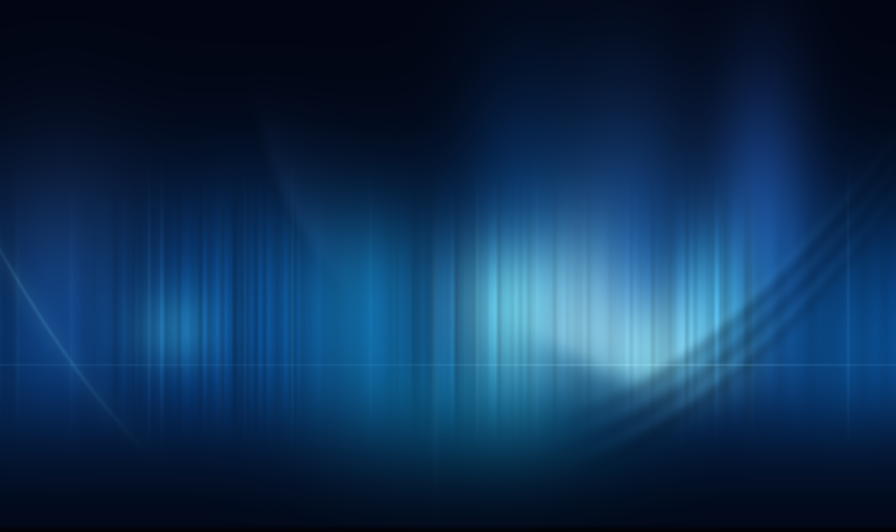
Write a Shadertoy shader that draws this background.

```glsl
// Blue aurora curtains with vertical streaks above a dim horizon, crossed by soft arcs.

#define HORIZON 0.314
#define STREAK_GAIN 0.20
#define FINE_GAIN 0.36
#define ARC_SHADE 0.42
#define BAND_SHADE 0.13
#define LINE_GAIN 0.20

const vec3 NIGHT = vec3(0.006, 0.022, 0.075);
const vec3 HAZE = vec3(0.014, 0.165, 0.33);
const vec3 ICE = vec3(0.45, 0.80, 0.95);
const vec3 SHADOW_TINT = vec3(1.0, 0.62, 0.42);

float hash(float n) {
    return fract(sin(n * 127.1) * 4375.85);
}

float noise(float x) {
    float i = floor(x), f = fract(x);
    return mix(hash(i), hash(i + 1.0), f * f * (3.0 - 2.0 * f));
}

float bell(float x) {
    return exp(-x * x);
}

// Soft light with separate upward and downward reach
float plume(vec2 p, vec2 center, float width, float up, float down) {
    vec2 d = p - center;
    return bell(d.x / width) * bell(d.y / (d.y > 0.0 ? up : down));
}

vec3 screen(vec3 base, vec3 light) {
    return base + (1.0 - base) * light;
}

vec3 curtains(vec2 p) {
    vec3 c = NIGHT + HAZE * bell((p.y - 0.36) / (p.y > 0.36 ? 0.27 : 0.215));
    // Broad blue veils
    c = screen(c, vec3(0.05, 0.08, 0.14) * plume(p, vec2(0.07, 0.52), 0.09, 0.23, 0.24));
    c = screen(c, vec3(0.02, 0.10, 0.19) * plume(p, vec2(0.27, 0.45), 0.10, 0.20, 0.20));
    c = screen(c, vec3(0.04, 0.24, 0.32) * plume(p, vec2(0.41, 0.43), 0.085, 0.17, 0.22));
    c = screen(c, vec3(0.02, 0.15, 0.30) * plume(p, vec2(0.58, 0.50), 0.07, 0.33, 0.15));
    c = screen(c, vec3(0.07, 0.20, 0.38) * plume(p, vec2(0.70, 0.50), 0.08, 0.33, 0.18));
    c = screen(c, vec3(0.08, 0.20, 0.42) * plume(p, vec2(0.85, 0.58), 0.055, 0.28, 0.22));
    c = screen(c, vec3(0.02, 0.14, 0.26) * plume(p, vec2(0.95, 0.34), 0.10, 0.24, 0.13));
    // Cyan and white cores
    c = screen(c, vec3(0.07, 0.20, 0.22) * plume(p, vec2(0.195, 0.38), 0.05, 0.08, 0.07));
    c = screen(c, vec3(0.34, 0.60, 0.60) * plume(p, vec2(0.573, 0.42), 0.066, 0.13, 0.15));
    c = screen(c, vec3(0.32, 0.46, 0.52) * plume(p, vec2(0.65, 0.39), 0.05, 0.17, 0.09));
    c = screen(c, vec3(0.42, 0.62, 0.62) * plume(p, vec2(0.725, 0.33), 0.085, 0.13, 0.08));
    c = screen(c, vec3(0.12, 0.34, 0.40) * plume(p, vec2(0.80, 0.41), 0.05, 0.15, 0.10));
    // Teal reflection
    return screen(c, vec3(0.01, 0.19, 0.23) * plume(p, vec2(0.56, 0.25), 0.15, 0.10, 0.15));
}

// Vertical striations, strongest just above the horizon
vec3 addStreaks(vec3 c, vec2 p) {
    float reach = smoothstep(0.12, HORIZON + 0.04, p.y) * smoothstep(0.74, 0.42, p.y);
    float broad = noise(p.x * 38.0) + 0.6 * noise(p.x * 85.0 + 9.0) - 0.8;
    float cluster = smoothstep(0.35, 0.8, noise(p.x * 15.0 + 4.0));
    float fine = noise(p.x * 210.0 + 31.0) - 0.5;
    c *= 1.0 + reach * (STREAK_GAIN * broad + FINE_GAIN * cluster * fine);
    float thread = pow(noise(p.x * 150.0 + 57.0), 10.0) * reach;
    float shaft = plume(p, vec2(0.486, 0.40), 0.004, 0.14, 0.20);
    return screen(c, ICE * (0.10 * thread + 0.13 * shaft));
}

// Teal bowl cutting under the lights, with parallel bands along its rim
vec3 addRightArc(vec3 c, vec2 p) {
    float t = p.x - 0.625;
    float rim = 0.16 + 0.534 * t + 2.216 * t * t;
    float wedge = 0.39 - 0.75 * (p.x - 0.57);
    float depth = p.y - max(wedge, rim + 0.06);
    float side = smoothstep(0.55, 0.66, p.x) * smoothstep(1.05, 0.80, p.x);
    float below = smoothstep(0.02, -0.05, depth) * exp(min(depth, 0.0) * 7.0);
    c *= 1.0 - ARC_SHADE * side * below * SHADOW_TINT;
    float d = p.y - rim;
    float fade = smoothstep(0.60, 0.76, p.x) * smoothstep(1.06, 0.82, p.x);
    for (int i = 0; i < 3; i++) {
        float offset = 0.045 - 0.05 * float(i);
        c *= 1.0 - BAND_SHADE * fade * bell((d - offset) / 0.017);
        c = screen(c, ICE * 0.05 * fade * bell((d - offset - 0.025) / 0.014));
    }
    return c;
}

vec3 addLeftArcs(vec3 c, vec2 p) {
    // Thin falling highlight
    float d = (p.y - 0.53 + 2.96 * p.x - 3.9 * p.x * p.x) / 2.7;
    float fade = smoothstep(0.10, 0.40, p.y) * smoothstep(0.66, 0.44, p.y);
    float left = smoothstep(0.30, 0.18, p.x);
    c = screen(c, ICE * left * fade * (0.13 * bell(d / 0.0025) + 0.06 * bell(d / 0.016)));
    // Faint veil with a curved left edge
    float drop = 0.80 - p.y;
    float e = p.x - 0.286 - 0.10 * drop - 0.51 * drop * drop;
    float veil = smoothstep(-0.010, 0.012, e) * exp(-max(e, 0.0) * 20.0);
    veil *= smoothstep(0.42, 0.58, p.y) * smoothstep(0.88, 0.60, p.y);
    return screen(c, vec3(0.035, 0.06, 0.10) * veil);
}

void mainImage(out vec4 fragColor, in vec2 fragCoord) {
    vec2 p = fragCoord / iResolution.xy;
    vec3 c = addStreaks(curtains(p), p);
    c = addLeftArcs(addRightArc(c, p), p);
    // Horizon line and dark lower border
    float spread = 0.35 + 0.9 * bell((p.x - 0.72) / 0.16);
    c = screen(c, ICE * LINE_GAIN * spread * bell((p.y - HORIZON) / 0.0022));
    c *= mix(0.25, 1.0, smoothstep(0.0, 0.016, p.y));
    fragColor = vec4(clamp(c, 0.0, 1.0), 1.0);
}
```
